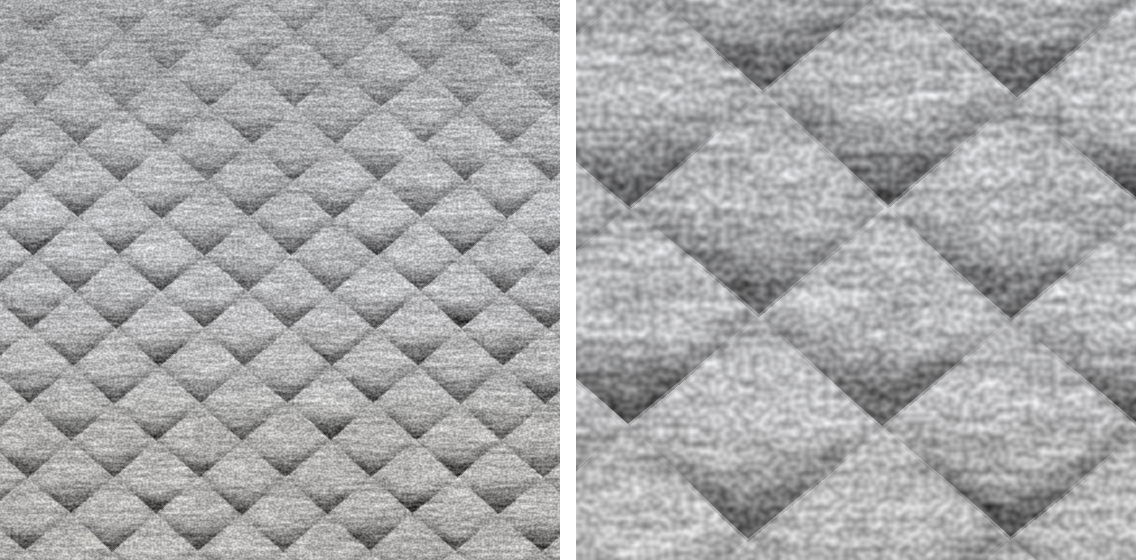
Left, the full canvas; right, a detail of the centre.
This texture is drawn by a WebGL 1 fragment shader. Its source:

```glsl
precision highp float;
// Quilted heather-grey jersey: stitched diamond pillows, shaded from above.
uniform vec2 u_resolution;

const vec2 DIAMOND = vec2(0.1536, 0.1322);  // width and height of one diamond
const vec2 ANCHOR = vec2(0.137, 0.609);     // a crossing of two seams
const float SEAM_HALF_WIDTH = 0.0014;

float hash(vec2 p) {
  vec3 q = fract(vec3(p.xyx) * 0.1031);
  q += dot(q, q.yzx + 33.33);
  return fract((q.x + q.y) * q.z);
}

float cornerSlope(vec2 cell, vec2 offset) {
  float angle = 6.2832 * hash(cell);
  return dot(vec2(cos(angle), sin(angle)), offset);
}

// Gradient noise, roughly -0.7 to 0.7
float gradientNoise(vec2 p) {
  vec2 i = floor(p);
  vec2 f = p - i;
  vec2 s = f * f * f * (f * (f * 6.0 - 15.0) + 10.0);
  vec2 e = vec2(1.0, 0.0);
  float low = mix(cornerSlope(i, f), cornerSlope(i + e, f - e), s.x);
  float high = mix(cornerSlope(i + e.yx, f - e.yx), cornerSlope(i + 1.0, f - 1.0), s.x);
  return mix(low, high, s.y);
}

// Diagonal coordinates: whole numbers are seams, both grow downwards
vec2 quiltCoords(vec2 uv) {
  vec2 p = vec2(uv.x - ANCHOR.x, ANCHOR.y - uv.y);
  p.x += 0.025 * p.y;
  p += 0.005 * vec2(gradientNoise(uv * 6.0 + 40.0), gradientNoise(uv * 6.0 + 71.0));
  p /= DIAMOND;
  return vec2(p.y + p.x, p.y - p.x);
}

// Brightness of one pillow; local runs from its top (0,0) to its bottom (1,1)
float pillow(vec2 local, vec2 id, float relief, float wrinkle) {
  float depth = 0.5 * (local.x + local.y) + wrinkle;
  float variation = hash(id + 60.0);
  float start = 0.45 + 0.12 * hash(id + 95.0);
  float shadow = smoothstep(start, 1.0, depth) * (0.22 + 0.13 * variation);
  float edge = min(1.0 - local.x, 1.0 - local.y);
  shadow += 0.09 * (1.0 - smoothstep(0.0, 0.24, edge));
  float crown = 0.055 * exp(-14.0 * (depth - 0.38) * (depth - 0.38));
  return 0.655 + 0.035 * (variation - 0.5) + relief * (crown - shadow);
}

// Coverage of the seam family along one diagonal coordinate
float seam(float coord, float halfWidth, float pixel) {
  float unit = 1.0 / length(1.0 / DIAMOND);
  float d = abs(fract(coord + 0.5) - 0.5) * unit;
  return 1.0 - smoothstep(halfWidth - 0.5 * pixel, halfWidth + pixel, d);
}

// Fibre texture: long horizontal streaks, soft flecks and fine grain
float heather(vec2 uv) {
  float streaks = 0.15 * gradientNoise(uv * vec2(20.0, 170.0));
  streaks += 0.09 * gradientNoise(uv * vec2(9.0, 75.0) + 17.0);
  float flecks = 0.13 * gradientNoise(uv * vec2(75.0, 150.0) + 31.0);
  float grain = 0.21 * gradientNoise(uv * vec2(215.0, 245.0) + 53.0);
  return streaks + flecks + grain;
}

void main() {
  float size = min(u_resolution.x, u_resolution.y);
  vec2 uv = gl_FragCoord.xy / size;
  float pixel = 1.0 / size;

  // Padding: the relief flattens towards the top
  vec2 quilt = quiltCoords(uv);
  float relief = mix(1.0, 0.42, smoothstep(0.5, 0.95, uv.y));
  float wrinkle = 0.12 * gradientNoise(uv * vec2(14.0, 28.0) + 9.0);
  float light = pillow(fract(quilt), floor(quilt), relief, wrinkle);

  // Stitching: pale thread that sinks and surfaces, firmer on one diagonal
  float thread = 0.67 + 0.14 * gradientNoise(uv * 95.0 + 13.0);
  float wear = 0.75 + 0.45 * gradientNoise(uv * 30.0 + 23.0);
  float firm = seam(quilt.y, SEAM_HALF_WIDTH, pixel);
  float faint = 0.8 * seam(quilt.x, SEAM_HALF_WIDTH, pixel);
  light = mix(light, thread, max(firm, faint) * clamp(wear, 0.3, 1.0));

  // Broad light falls off at both ends
  light += 0.035 * smoothstep(0.1, 0.5, uv.y) - 0.045 * smoothstep(0.65, 1.0, uv.y);
  light += heather(uv) + 0.03 * gradientNoise(uv * 3.5 + 5.0);

  // Warm grey below, cooler grey above
  vec3 tint = mix(vec3(1.008, 1.0, 0.985), vec3(0.997, 1.0, 1.012), smoothstep(0.05, 0.55, uv.y));
  gl_FragColor = vec4(clamp(light * tint, 0.0, 1.0), 1.0);
}
```
